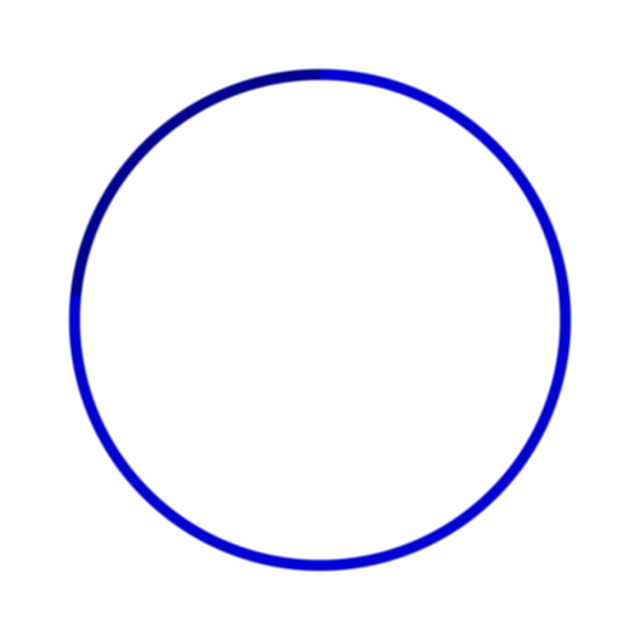
This background is drawn by a WebGL 1 fragment shader. Its source:

```glsl
precision highp float;

uniform vec2 u_resolution;

// Soft step across a boundary at signed distance d, in canvas units
float softStep(float d) {
    return smoothstep(-0.0032, 0.0032, d);
}

void main() {
    float side = min(u_resolution.x, u_resolution.y);
    vec2 p = (gl_FragCoord.xy - 0.5 * u_resolution) / side;

    // Thin ring around the centre
    float radius = 0.3835;
    float ring = softStep(0.0086 - abs(length(p) - radius));

    // Dark arc, running counterclockwise from the top
    float angleFromTop = atan(-p.x, p.y);
    float arcEnd = radians(84.4);
    float arc = softStep(angleFromTop * radius)
              * softStep((arcEnd - angleFromTop) * radius);

    vec3 blue = vec3(0.01, 0.01, 0.82);
    vec3 navy = vec3(0.01, 0.01, 0.56);
    vec3 ringColor = mix(blue, navy, arc);

    gl_FragColor = vec4(mix(vec3(1.0), ringColor, ring), 1.0);
}
```
